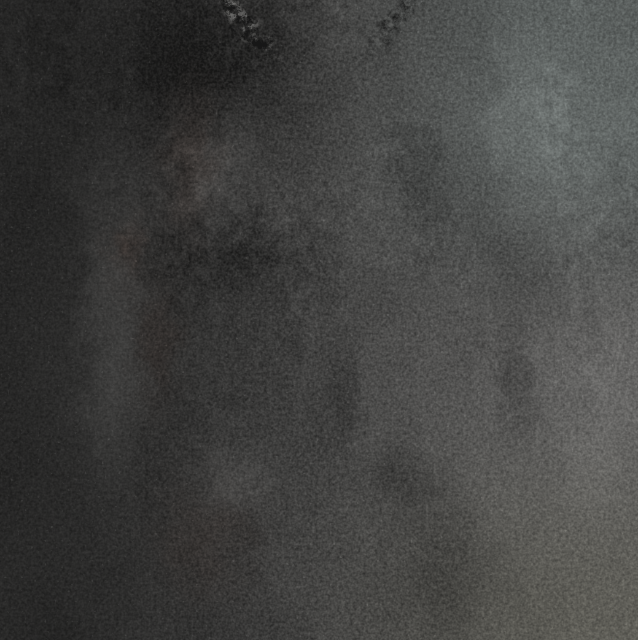
This texture is drawn by a WebGL 1 fragment shader. Its source:

```glsl
precision highp float;
// Worn dark plaster wall: shadowed left, pale right, with stains, scuffs and fine grain.
uniform vec2 u_resolution;

// Random unit gradient for a lattice cell
vec2 gradient(vec2 cell) {
  vec3 q = fract(cell.xyx * vec3(0.1031, 0.1030, 0.0973));
  q += dot(q, q.yzx + 33.33);
  float angle = 6.2832 * fract((q.x + q.y) * q.z);
  return vec2(cos(angle), sin(angle));
}

// Gradient noise, roughly -0.7 to 0.7
float noise(vec2 p) {
  vec2 i = floor(p), f = fract(p);
  vec2 w = f * f * f * (f * (f * 6.0 - 15.0) + 10.0);
  float low = mix(dot(gradient(i), f),
                  dot(gradient(i + vec2(1, 0)), f - vec2(1, 0)), w.x);
  float high = mix(dot(gradient(i + vec2(0, 1)), f - vec2(0, 1)),
                   dot(gradient(i + vec2(1, 1)), f - vec2(1, 1)), w.x);
  return mix(low, high, w.y);
}

float fbm(vec2 p) {
  float sum = 0.0, amplitude = 1.0;
  for (int i = 0; i < 5; i++) {
    sum += amplitude * noise(p);
    p = mat2(1.6, 1.1, -1.1, 1.6) * p + 17.3;
    amplitude *= 0.6;
  }
  return sum;
}

// Soft round patch, 1 at its centre
float patchAt(vec2 p, vec2 centre, vec2 radius) {
  vec2 d = (p - centre) / radius;
  return exp(-dot(d, d));
}

float segmentDistance(vec2 p, vec2 a, vec2 b) {
  vec2 ab = b - a;
  return length(p - a - ab * clamp(dot(p - a, ab) / dot(ab, ab), 0.0, 1.0));
}

void main() {
  vec2 p = gl_FragCoord.xy / u_resolution;
  vec2 ragged = vec2(fbm(p * 19.0 + 7.0), fbm(p * 19.0 + 61.0));
  vec2 warped = p + 0.03 * vec2(noise(p * 5.0 + 3.0), noise(p * 5.0 + 40.0)) + 0.03 * ragged;

  // Broad light falling off to the left
  float tone = mix(0.15, 0.365, smoothstep(0.0, 1.0, warped.x));
  tone -= 0.08 * patchAt(warped, vec2(0.33, 0.92), vec2(0.14, 0.13));
  tone -= 0.04 * patchAt(warped, vec2(0.36, 0.61), vec2(0.09, 0.07));
  tone -= 0.07 * patchAt(warped, vec2(0.68, 0.73), vec2(0.05, 0.10));
  tone -= 0.05 * patchAt(warped, vec2(0.82, 0.59), vec2(0.06, 0.07));
  tone -= 0.06 * patchAt(warped, vec2(0.81, 0.43), vec2(0.04, 0.10));
  tone -= 0.06 * patchAt(warped, vec2(0.63, 0.25), vec2(0.05, 0.04));
  tone -= 0.05 * patchAt(warped, vec2(0.53, 0.38), vec2(0.03, 0.08));
  tone -= 0.04 * patchAt(warped, vec2(0.70, 0.08), vec2(0.06, 0.12));
  tone += 0.07 * patchAt(warped, vec2(0.18, 0.48), vec2(0.05, 0.24));
  tone += 0.07 * patchAt(warped, vec2(0.33, 0.72), vec2(0.06, 0.10));
  tone += 0.06 * patchAt(warped, vec2(0.38, 0.25), vec2(0.05, 0.05));
  tone += 0.07 * patchAt(warped, vec2(0.82, 0.80), vec2(0.16, 0.13));
  tone += 0.03 * patchAt(warped, vec2(0.93, 0.30), vec2(0.10, 0.25));

  // Clouds, faint vertical runs and worn mottling
  float contrast = 0.45 + 0.55 * smoothstep(0.0, 0.4, p.x);
  float upper = smoothstep(0.3, 0.65, p.y);
  tone += 0.035 * contrast * fbm(warped * vec2(6.0, 4.0) + 11.0);
  tone += 0.014 * contrast * fbm(p * vec2(22.0, 7.0) + ragged + 70.0);
  float wear = smoothstep(-0.25, 0.3, fbm(warped * vec2(6.0, 4.0) + 25.0));
  tone += (0.025 + 0.03 * upper) * wear * contrast * fbm(p * vec2(46.0, 36.0));

  // Chipped plaster in a shallow V at the top: pale left, dark right
  vec2 folded = vec2(abs(p.x - 0.5), p.y) + 0.025 * vec2(noise(p * 40.0), noise(p * 40.0 + 9.0));
  float chipBand = 1.0 - smoothstep(0.002, 0.022,
      segmentDistance(folded, vec2(0.145, 1.0), vec2(0.065, 0.9)));
  chipBand *= smoothstep(0.88, 0.96, p.y);
  float chips = fbm(p * 65.0 + 5.0);
  float side = smoothstep(0.45, 0.55, p.x);
  tone += chipBand * (0.22 * smoothstep(0.0, 0.5, chips) * (1.0 - 0.6 * side)
                      - 0.08 * smoothstep(0.0, 0.4, -chips) - 0.05 * side);

  // Fine grain with sparse pale flecks
  float grain = noise(p * 150.0) + 1.1 * noise(p * 237.0 + 31.0) + 0.8 * noise(p * 331.0 + 57.0);
  tone += (0.033 + 0.029 * smoothstep(0.05, 0.55, p.x)) * grain;
  tone += 0.06 * smoothstep(0.36, 0.62, noise(p * 190.0 + 83.0));
  tone = max(tone, 0.09);

  // Cool upper right, warm lower right, faint rust on the left
  float cool = smoothstep(0.4, 0.9, p.x) * smoothstep(0.45, 0.8, p.y);
  float warm = smoothstep(0.4, 0.0, p.y) * smoothstep(0.35, 0.9, p.x);
  float rust = 0.6 * patchAt(warped, vec2(0.29, 0.76), vec2(0.04, 0.11))
             + 0.9 * patchAt(warped, vec2(0.20, 0.61), vec2(0.025, 0.04))
             + 0.6 * patchAt(warped, vec2(0.25, 0.46), vec2(0.03, 0.09))
             + 0.5 * patchAt(warped, vec2(0.32, 0.16), vec2(0.07, 0.08));
  vec3 color = vec3(tone) * vec3(1.005, 1.0, 0.985);
  color *= mix(vec3(1.0), vec3(0.955, 1.01, 1.01), cool);
  color *= mix(vec3(1.0), vec3(1.01, 1.005, 0.95), warm);
  color *= mix(vec3(1.0), vec3(1.08, 0.97, 0.93), min(rust, 1.0));
  gl_FragColor = vec4(color, 1.0);
}
```
